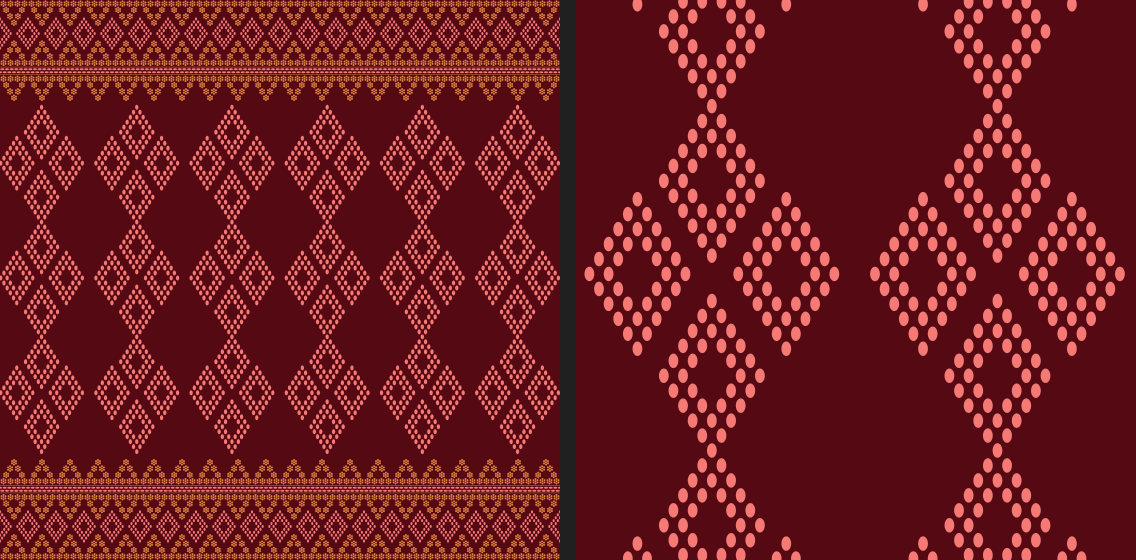
Left: the whole. Right: its middle third, enlarged.
Reproduce this pattern procedurally as a three.js fragment shader.

```glsl
// Woven cloth: columns of dotted diamonds between two mirrored borders of beaded zigzags.
#define GROUND vec3(0.335, 0.035, 0.075)
#define ROSE vec3(0.96, 0.48, 0.46)
#define GOLD vec3(0.87, 0.51, 0.26)
#define COLUMN_STEP 0.170
#define FIRST_COLUMN 0.0742
#define ROW_STEP 0.205
#define TEETH 20.0
#define TOOTH_HEIGHT 0.034
#define PETAL_RADIUS 0.0017
#define DIAMOND vec2(0.0286, 0.0445)
#define DOT vec2(0.0029, 0.0043)

varying vec2 vUv;

float ellipse(vec2 p, vec2 radii) {
  float k = length(p / radii);
  return k * (k - 1.0) / max(length(p / (radii * radii)), 1e-4) - (k < 1e-3 ? radii.x : 0.0);
}

// Offset from the nearest multiple of a step
float repeatCentered(float x, float stepSize) {
  return x - stepSize * floor(x / stepSize + 0.5);
}

// Hollow diamond: a six by six lattice of dots with the middle four left out
float dottedDiamond(vec2 p, vec2 halfSize, vec2 dotRadii) {
  vec2 q = p / halfSize;
  vec2 skewed = vec2(q.x + q.y, q.x - q.y);
  vec2 n = clamp(2.0 * floor(skewed * 2.5) + 1.0, -5.0, 5.0);
  if (max(abs(n.x), abs(n.y)) < 2.0) return 1.0;
  vec2 center = halfSize * vec2(n.x + n.y, n.x - n.y) * 0.1;
  return ellipse(p - center, dotRadii);
}

// Four diamonds per motif, three motifs per column
float diamondColumns(vec2 p) {
  float x = repeatCentered(p.x - FIRST_COLUMN, COLUMN_STEP);
  float y = p.y - 0.501;
  y -= ROW_STEP * clamp(floor(y / ROW_STEP + 0.5), -1.0, 1.0);
  float sides = dottedDiamond(vec2(abs(x) - 0.0443, y - 0.0026), DIAMOND, DOT);
  float ends = dottedDiamond(vec2(x, abs(y) - 0.5 * ROW_STEP + DIAMOND.y), DIAMOND, DOT);
  return min(sides, ends);
}

// Bead flower: a center and six petals
float flower(vec2 p) {
  const float reach = 0.0040;
  p = abs(p);
  float petals = min(length(p - vec2(0.0, reach)), length(p - reach * vec2(0.866, 0.5)));
  return min(petals, length(p)) - PETAL_RADIUS;
}

// Row of flowers carrying hollow teeth; height is measured from the row
float toothedRow(float x, float height) {
  float beadStep = 0.25 / TEETH;
  float d = flower(vec2(mod(x, beadStep) - 0.5 * beadStep, height));
  float legX = abs(repeatCentered(x, 1.0 / TEETH));
  for (int i = 1; i <= 3; i++) {
    float level = float(i);
    vec2 bead = vec2(0.007 * (3.0 - level), TOOTH_HEIGHT * level / 3.0);
    d = min(d, flower(vec2(legX, height) - bead));
  }
  return d;
}

// Two staggered rows of dashes
float dashes(float x, float y) {
  float dashStep = 0.1666667 / TEETH;
  float upper = ellipse(vec2(repeatCentered(x, dashStep), y - 0.0027), vec2(0.0035, 0.0017));
  float lower = ellipse(vec2(repeatCentered(x + 0.5 * dashStep, dashStep), y + 0.0027),
                        vec2(0.0035, 0.0017));
  return min(upper, lower);
}

float coverage(float d, float pixel) {
  return clamp(0.5 - d / pixel, 0.0, 1.0);
}

void main() {
  float pixel = max(fwidth(vUv.x), 1e-5);
  float edge = min(vUv.y, 1.0 - vUv.y);
  float toothX = vUv.x - 0.5 / TEETH;

  // Border parts, measured inward from the nearest edge
  float gold = toothedRow(toothX, edge - 0.0065);
  gold = min(gold, toothedRow(toothX, 0.112 - edge));
  gold = min(gold, toothedRow(toothX, edge - 0.1406));
  vec2 smallCell = vec2(repeatCentered(vUv.x, 1.0 / TEETH), edge - 0.0599);
  float smallDiamonds = dottedDiamond(smallCell, vec2(0.019, 0.026), vec2(0.0018, 0.0026));
  float stripeY = edge - 0.1263;
  float rails = abs(abs(stripeY) - 0.0065) - 0.0006;

  float rose = min(diamondColumns(vUv), min(smallDiamonds, dashes(vUv.x, stripeY)));

  vec3 color = GROUND;
  color = mix(color, mix(GROUND, GOLD, 0.65), coverage(rails, pixel));
  color = mix(color, ROSE, coverage(rose, pixel));
  color = mix(color, GOLD, coverage(gold, pixel));
  gl_FragColor = vec4(color, 1.0);
}
```
